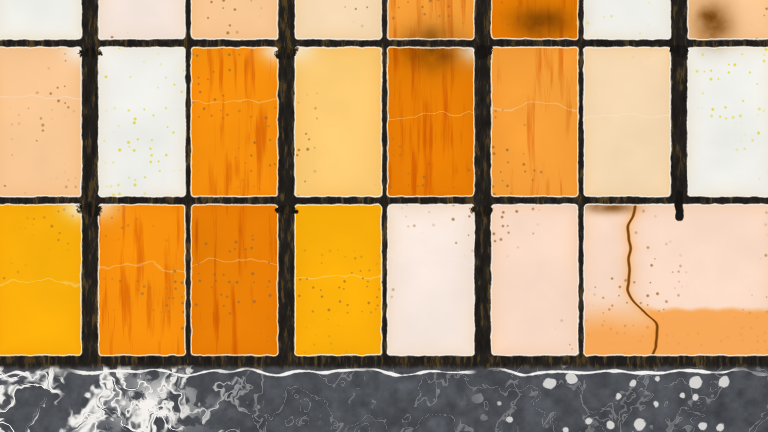
Reproduce this texture procedurally as a Shadertoy shader.

```glsl
// Aerial view of salt ponds: a grid of dyed basins, dark ditches and a foamy bank.

const vec2 CELL = vec2(0.2273, 0.364);  // basin pitch, in canvas heights
const vec2 START = vec2(-0.019, 0.172);
const vec3 SOIL = vec3(0.15, 0.135, 0.12);
const vec3 MOSS = vec3(0.38, 0.29, 0.13);
const vec3 MUD = vec3(0.30, 0.31, 0.33);
const vec3 SALT = vec3(0.96, 0.95, 0.93);
const vec3 RUST = vec3(0.42, 0.22, 0.02);
const vec3 ORANGE = vec3(0.97, 0.64, 0.30);

// Brine colours, then the brine of each basin, bottom row first
const vec3 BRINE[10] = vec3[10](
    vec3(0.95, 0.95, 0.93), vec3(0.98, 0.86, 0.78), vec3(0.98, 0.79, 0.59),
    vec3(0.99, 0.80, 0.46), vec3(0.97, 0.57, 0.06), vec3(0.91, 0.50, 0.03),
    vec3(0.98, 0.69, 0.05), vec3(0.97, 0.86, 0.71), vec3(0.97, 0.63, 0.23),
    vec3(0.97, 0.91, 0.87));
const int KIND[24] = int[24](6, 4, 5, 6, 9, 1, 1, 1,
    2, 0, 4, 3, 5, 8, 7, 0, 0, 9, 2, 7, 8, 5, 0, 2);

float hash(vec2 p) {
    vec3 q = fract(p.xyx * 0.1031);
    q += dot(q, q.yzx + 33.33);
    return fract((q.x + q.y) * q.z);
}

float noise(vec2 p) {
    vec2 i = floor(p), f = fract(p);
    f = f * f * (3.0 - 2.0 * f);
    return mix(mix(hash(i), hash(i + vec2(1, 0)), f.x),
               mix(hash(i + vec2(0, 1)), hash(i + 1.0), f.x), f.y);
}

float fbm(vec2 p) {
    float sum = 0.0, amp = 0.53;
    for (int i = 0; i < 4; i++) {
        sum += amp * noise(p);
        p = p * 2.03 + 17.3;
        amp *= 0.5;
    }
    return sum;
}

float cover(float d, float px) { return 1.0 - smoothstep(-px, px, d); }

float roundBox(vec2 p, vec2 halfSize, float r) {
    vec2 q = abs(p) - halfSize + r;
    return length(max(q, 0.0)) + min(max(q.x, q.y), 0.0) - r;
}

// Soft ragged spot
float stain(vec2 p, vec2 centre, vec2 radius) {
    vec2 q = (p - centre) / radius;
    return exp(-2.0 * dot(q, q)) * (0.5 + fbm(p * 30.0));
}

// Scattered dots; density is the share of grid squares that hold one
float dots(vec2 p, float pitch, float density, float size, float px) {
    float d = 1.0;
    for (int k = 0; k < 9; k++) {
        vec2 c = floor(p / pitch) + vec2(k % 3 - 1, k / 3 - 1);
        vec2 centre = (c + 0.2 + 0.6 * vec2(hash(c), hash(c + 41.0))) * pitch;
        float r = size * (0.35 + 0.65 * hash(c + 83.0));
        if (hash(c + 7.0) < density) d = min(d, length(p - centre) - r);
    }
    return cover(d, px);
}

vec3 ditch(vec2 p) {
    float fibre = fbm(p * vec2(130, 35));
    return mix(SOIL * (0.55 + 0.9 * fibre), MOSS, 0.65 * smoothstep(0.52, 0.78, fibre));
}

vec3 bank(vec2 p, float px) {
    float grain = fbm(p * 45.0), swirl = fbm(p * 8.0);
    float ridge = 1.0 - abs(2.0 * fbm(p * vec2(15, 10) + 3.0 * fbm(p * 13.0)) - 1.0);
    float left = 1.0 - smoothstep(0.35, 0.65, p.x);
    float foam = smoothstep(0.94 - 0.14 * left, 1.0, ridge) * (0.25 + 0.75 * left);
    foam = max(foam, stain(p, vec2(0.36, 0.06), vec2(0.12, 0.09)) * smoothstep(0.45, 0.6, grain));
    float flecks = dots(p + 0.012 * grain, 0.05, 0.42, 0.015, px);
    foam = max(foam, 0.8 * flecks * smoothstep(1.05, 1.2, p.x));
    float shore = abs(p.y - 0.128 - 0.02 * noise(p.xx * 14.0));
    foam = max(foam, cover(shore - 0.006 * grain, 0.002) * smoothstep(0.3, 0.55, swirl));
    return mix(MUD * (0.65 + 0.45 * grain + 0.25 * swirl), SALT, min(foam, 1.0));
}

vec3 basin(vec2 p, vec2 id, float d, float px) {
    int kind = KIND[int(id.y) * 8 + int(id.x)];
    float cloud = fbm(p * 9.0 + id * 5.0), luck = hash(id + 3.0);
    vec3 col = BRINE[kind] * (0.96 + 0.08 * cloud);
    // Rusty margins, drag marks, a pale drying line and specks
    float drag = smoothstep(0.5, 0.85, fbm(p * vec2(70, 7)));
    if (kind != 4 && kind != 5 && kind != 8) drag = 0.0;
    col *= mix(vec3(1), vec3(0.9, 0.75, 0.5), max(drag, 0.5 * cloud * exp(d / 0.018)));
    float y = p.y - START.y - CELL.y * (id.y + 0.3 + 0.4 * luck);
    float line = abs(y + 0.05 * (fbm(p * 12.0) - 0.5));
    col = mix(col, SALT, 0.35 * cover(line - 0.001, 0.002) * step(0.4, luck));
    float patchy = smoothstep(0.45, 0.65, fbm(p * 6.0 + 20.0));
    vec3 speck = kind == 0 ? vec3(0.88, 0.82, 0.15) : RUST + 0.2;
    return mix(col, speck, 0.8 * patchy * dots(p, 0.018, 0.3, 0.0035, px));
}

// Shallow orange flood split by a winding crack
vec3 flood(vec3 col, vec2 p, float px) {
    float side = p.x - 1.508 + 0.062 * smoothstep(0.24, 0.335, p.y)
        - 0.014 * smoothstep(0.47, 0.53, p.y) - 0.014 * noise(vec2(p.y * 40.0, 2));
    float soft = mix(0.07, 0.012, smoothstep(-0.02, 0.02, side));
    float level = p.y + 0.02 * fbm(p * 15.0) - 0.295;
    col = mix(col, ORANGE, 0.9 - 0.9 * smoothstep(-soft, 0.5 * soft, level));
    col = mix(col, ORANGE, 0.6 * exp(-abs(side) / 0.012));
    return mix(col, RUST, 0.9 * cover(abs(side) - 0.003, px));
}

void mainImage(out vec4 fragColor, in vec2 fragCoord) {
    float px = 1.0 / iResolution.y;
    vec2 p = fragCoord * px, g = (p - START) / CELL;
    vec2 id = clamp(floor(g), vec2(0), vec2(7, 2));
    bool wide = id.y < 0.5 && id.x > 5.5;
    if (wide) id.x = 6.0;

    // Every second column border is a broad ditch
    bool odd = mod(id.x, 2.0) > 0.5;
    vec2 low = vec2(odd ? 0.0185 : 0.0055, id.y < 0.5 ? 0.004 : 0.008);
    vec2 high = CELL * vec2(wide ? 2 : 1, 1) - vec2(odd || wide ? 0.0055 : 0.0185, 0.008);
    vec2 q = p - START - id * CELL;
    float rough = fbm(p * 55.0) - 0.5;
    float d = roundBox(q - 0.5 * (low + high), 0.5 * (high - low), 0.009) + 0.005 * rough;

    vec3 soil = ditch(p), water = basin(p, id, d, px);
    vec3 col = mix(bank(p, px), soil, smoothstep(0.142, 0.157, p.y + 0.01 * rough));
    if (wide) water = flood(water, p, px);
    // Bleached corner, silt stains and salt rim
    vec2 corner = vec2(odd ? low.x : high.x, high.y);
    float bleach = stain(q, corner, vec2(0.06, 0.05)) * step(0.45, hash(id + 11.0));
    water = mix(water, SALT, min(0.8 * bleach, 1.0));
    float silt = stain(p, vec2(1, 0.89), vec2(0.1, 0.07)) + stain(p, vec2(1.25, 0.95), vec2(0.09, 0.05))
        + stain(p, vec2(1.65, 0.95), vec2(0.06, 0.07)) + stain(p, vec2(1.41, 0.52), vec2(0.07, 0.02));
    water = mix(water, RUST, min(0.75 * silt, 0.9));
    water = mix(water, SALT, 0.8 * smoothstep(-0.005, -0.002, d));
    col = mix(col, water, cover(d, px));

    // Mounds below the ditch crossings, and a ditch end in the wide basin
    float ditchX = START.x + CELL.x * (2.0 * floor(g.x * 0.5) + 1.0);
    float dy = (fract(g.y + 0.56) - 0.5) * CELL.y;
    float mound = length(vec2(0.65 * (p.x - ditchX), dy)) - 0.014 + 0.025 * rough;
    if (p.y < 0.3 || wide) mound = 1.0;
    float spike = roundBox(p - vec2(1.572, 0.525), vec2(0.009, 0.036), 0.008) + 0.008 * rough;
    col = mix(col, 0.75 * soil, cover(min(mound, spike), px));
    fragColor = vec4(clamp(col, 0.0, 1.0), 1);
}
```
